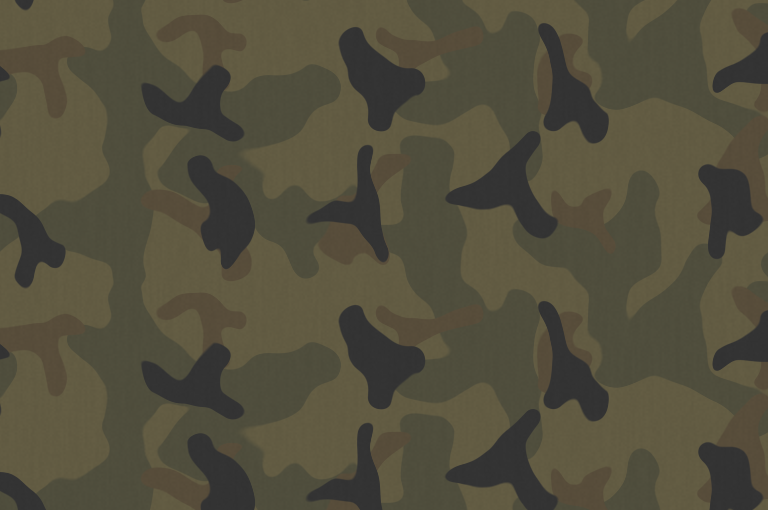
Reproduce this pattern procedurally as a Shadertoy shader.

```glsl
// Woodland camouflage cloth: olive, brown and near-black lobed patches on khaki.
// Each patch is a core with three rounded arms, joined by smooth minimum,
// scattered on a jittered grid that repeats vertically and bent by noise.

const float REPEAT = 0.545; // height of one printed repeat

float hash(vec2 p) {
    return fract(sin(dot(p, vec2(12.9898, 78.233))) * 43758.5453);
}

// Value noise whose lattice wraps after the given number of rows
float noise(vec2 p, float rows) {
    vec2 i = floor(p), f = fract(p);
    f = f * f * (3.0 - 2.0 * f);
    float y0 = mod(i.y, rows), y1 = mod(i.y + 1.0, rows);
    float low = mix(hash(vec2(i.x, y0)), hash(vec2(i.x + 1.0, y0)), f.x);
    float high = mix(hash(vec2(i.x, y1)), hash(vec2(i.x + 1.0, y1)), f.x);
    return mix(low, high, f.y);
}

float smoothMin(float a, float b, float k) {
    float h = max(k - abs(a - b), 0.0) / k;
    return min(a, b) - h * h * k * 0.25;
}

float capsule(vec2 p, vec2 tip, float radius) {
    float along = clamp(dot(p, tip) / dot(tip, tip), 0.0, 1.0);
    return length(p - tip * along) - radius;
}

// Signed distance to one layer of scattered, three-armed patches
float patches(vec2 p, float seed, float core, float reach, float thick) {
    vec2 cell = vec2(0.36, REPEAT * 0.5);
    p += cell * vec2(hash(vec2(seed, 3.0)), hash(vec2(seed, 8.0)));

    // Bend the outlines with two scales of noise
    vec2 q = p * 5.0 / REPEAT;
    vec2 bend = vec2(noise(q + vec2(seed * 31.0, 0.0), 5.0),
                     noise(q + vec2(seed * 31.0 + 57.0, 0.0), 5.0)) - 0.5;
    vec2 ripple = vec2(noise(q * 2.0 + vec2(seed * 47.0, 0.0), 10.0),
                       noise(q * 2.0 + vec2(seed * 47.0 + 83.0, 0.0), 10.0)) - 0.5;
    p += 0.075 * bend + 0.022 * ripple;

    float d = 1.0;
    vec2 home = floor(p / cell);
    for (int y = -1; y <= 1; y++)
    for (int x = -1; x <= 1; x++) {
        vec2 id = home + vec2(x, y);
        vec2 key = vec2(id.x, mod(id.y, 2.0)) + seed * 17.3;
        vec2 jitter = vec2(hash(key), hash(key + 5.1)) - 0.5;
        vec2 local = p - (id + 0.5 + 0.5 * jitter) * cell;
        d = smoothMin(d, length(local) - core, 0.03);
        float turn = 6.2832 * hash(key + 9.7);
        for (int arm = 0; arm < 3; arm++) {
            vec2 armKey = key + 2.3 * float(arm + 6);
            float angle = turn + 2.094 * float(arm) + 1.3 * (hash(armKey) - 0.5);
            float size = reach * (0.6 + 0.8 * hash(armKey + 0.7));
            vec2 tip = size * vec2(cos(angle), sin(angle));
            d = smoothMin(d, capsule(local, tip, thick), 0.03);
        }
    }
    return d;
}

void mainImage(out vec4 fragColor, in vec2 fragCoord) {
    vec2 p = fragCoord / iResolution.y;
    float edge = 0.9 / iResolution.y;

    vec3 khaki = vec3(0.384, 0.358, 0.260);
    vec3 olive = vec3(0.310, 0.304, 0.237);
    vec3 brown = vec3(0.342, 0.300, 0.228);
    vec3 black = vec3(0.200, 0.200, 0.200);

    // Printed layers, from the ground cloth up
    vec3 color = khaki;
    color = mix(color, olive, smoothstep(edge, -edge, patches(p, 1.0, 0.075, 0.155, 0.040)));
    color = mix(color, brown, smoothstep(edge, -edge, patches(p, 2.0, 0.030, 0.080, 0.022)));
    color = mix(color, black, smoothstep(edge, -edge, patches(p, 4.0, 0.033, 0.084, 0.024)));

    // Faint weave: fine grain and vertical threads
    float grain = noise(p * 260.0, 999.0) - 0.5;
    float thread = noise(p * vec2(190.0, 14.0), 999.0) - 0.5;
    color *= 1.0 + 0.035 * grain + 0.025 * thread;

    fragColor = vec4(color, 1.0);
}
```
